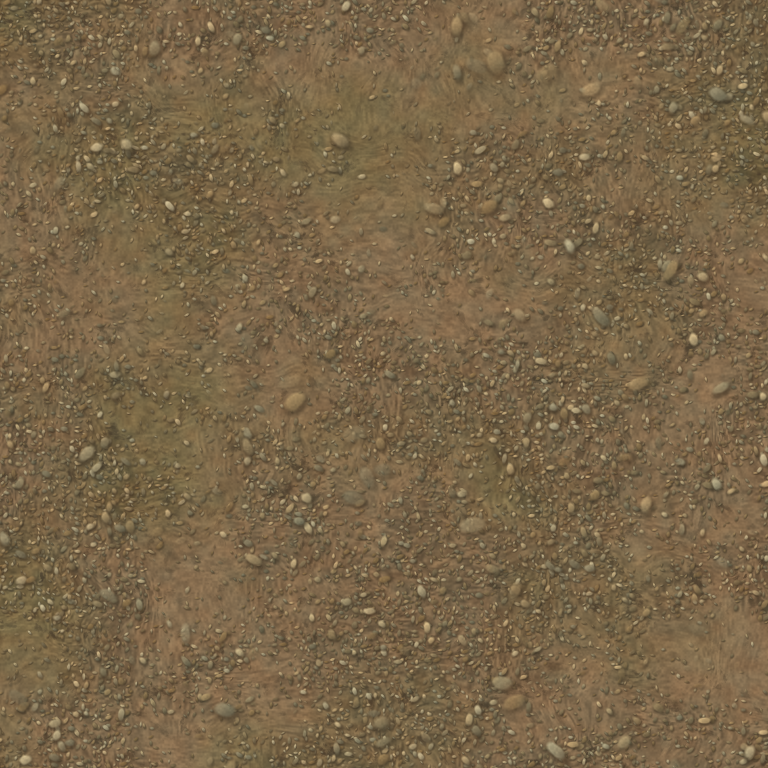
A WebGL 1 fragment shader for this texture:

```glsl
precision highp float;
uniform vec2 u_resolution;

float hash(vec2 p) {
  vec3 q = fract(vec3(p.xyx) * 0.1031);
  q += dot(q, q.yzx + 33.33);
  return fract((q.x + q.y) * q.z);
}

float noise(vec2 p) {
  vec2 i = floor(p), f = fract(p);
  f = f * f * (3.0 - 2.0 * f);
  return mix(mix(hash(i), hash(i + vec2(1.0, 0.0)), f.x),
             mix(hash(i + vec2(0.0, 1.0)), hash(i + 1.0), f.x), f.y);
}

float fbm(vec2 p) {
  float sum = 0.0, amp = 0.5;
  for (int i = 0; i < 4; i++) {
    sum += amp * noise(p);
    p = mat2(1.6, 1.2, -1.2, 1.6) * p + 17.3;
    amp *= 0.55;
  }
  return sum;
}

// One jittered grid of rotated, lit stones with a soft contact shadow
vec3 scatterStones(vec3 ground, vec2 p, float count, float share, float paleness) {
  vec2 q = p * count + count * 0.37;
  float soft = 0.07 + 0.7 * count / u_resolution.y;
  float lump = 0.1 * (noise(q * 3.0) - 0.5);
  vec3 color = ground;
  for (int y = -1; y <= 1; y++) {
    for (int x = -1; x <= 1; x++) {
      vec2 id = floor(q) + vec2(float(x), float(y));
      float pick = hash(id + 3.7), tone = hash(id + 41.3), turn = hash(id + 87.1);
      float present = 1.0 - smoothstep(share - 0.03, share + 0.03, pick);
      vec2 d = q - id - 0.5 - 0.7 * (vec2(hash(id + 11.9), hash(id + 67.7)) - 0.5);
      float angle = 6.2832 * turn;
      mat2 spin = mat2(cos(angle), sin(angle), -sin(angle), cos(angle));
      vec2 stretch = vec2(0.8, 1.05 + 0.7 * fract(turn * 7.0));
      float radius = 0.22 + 0.2 * fract(tone * 13.0);
      float stoneEdge = length(spin * d * stretch) - radius + lump;
      float shadowEdge = length(spin * (d - vec2(0.08, -0.13)) * stretch) - radius - 0.04;
      float shade = 1.0 - smoothstep(-soft, soft + 0.12, shadowEdge);
      color = mix(color, vec3(0.27, 0.225, 0.16), 0.62 * shade * present);

      vec3 stone = mix(vec3(0.47, 0.405, 0.285), vec3(0.74, 0.665, 0.505),
                       clamp(tone * tone + paleness, 0.0, 1.0));
      stone += 0.07 * (turn - 0.5) * vec3(1.0, 0.0, -0.8);
      stone *= 1.0 + 0.22 * clamp(dot(d, vec2(-0.5, 0.8)) / radius, -1.0, 1.0);
      float cover = 1.0 - smoothstep(-soft, soft, stoneEdge);
      color = mix(color, stone, 0.9 * cover * present);
    }
  }
  return color;
}

void main() {
  vec2 p = gl_FragCoord.xy / u_resolution.y;
  vec2 warped = p + 0.025 * (vec2(noise(p * 23.0), noise(p * 23.0 + 50.0)) - 0.5);
  float gravel = smoothstep(0.32, 0.64, fbm(warped * 8.0 + 4.0));
  float stain = fbm(p * 5.0 + 31.0);

  // Packed soil with broad warm and olive stains
  vec3 color = mix(vec3(0.475, 0.41, 0.275), vec3(0.52, 0.425, 0.31),
                   smoothstep(0.25, 0.65, stain));
  color *= 1.0 - 0.09 * gravel;
  color *= 0.91 + 0.2 * fbm(p * 38.0);

  // Fine fibrous grain whose direction drifts across the ground
  float across = noise(warped * vec2(130.0, 310.0));
  float along = noise(warped * vec2(310.0, 140.0) + 70.0);
  float grain = mix(across, along, smoothstep(0.35, 0.65, noise(p * 14.0 + 9.0)));
  color *= 1.0 + (0.2 + 0.2 * gravel) * (grain - 0.5);

  // Dark crumbs and hollows
  float hollow = smoothstep(0.62, 0.84, fbm(warped * 75.0 + 12.0));
  color = mix(color, vec3(0.29, 0.24, 0.175), hollow * (0.35 + 0.5 * gravel));

  // Grit, gravel and a few larger pebbles
  color = scatterStones(color, p, 165.0, 0.08 + 0.42 * gravel, -0.05);
  color = scatterStones(color, p, 105.0, 0.03 + 0.27 * gravel, 0.0);
  color = scatterStones(color, p, 64.0, 0.01 + 0.1 * gravel, 0.12);
  color = scatterStones(color, p, 34.0, 0.025, 0.3);

  // Faint mineral tint and dust
  color += 0.035 * (noise(p * 60.0 + 5.0) - 0.5) * vec3(0.8, -0.2, -0.5);
  color *= 0.95 + 0.1 * noise(p * 400.0);
  gl_FragColor = vec4(clamp(color, 0.0, 1.0), 1.0);
}
```
